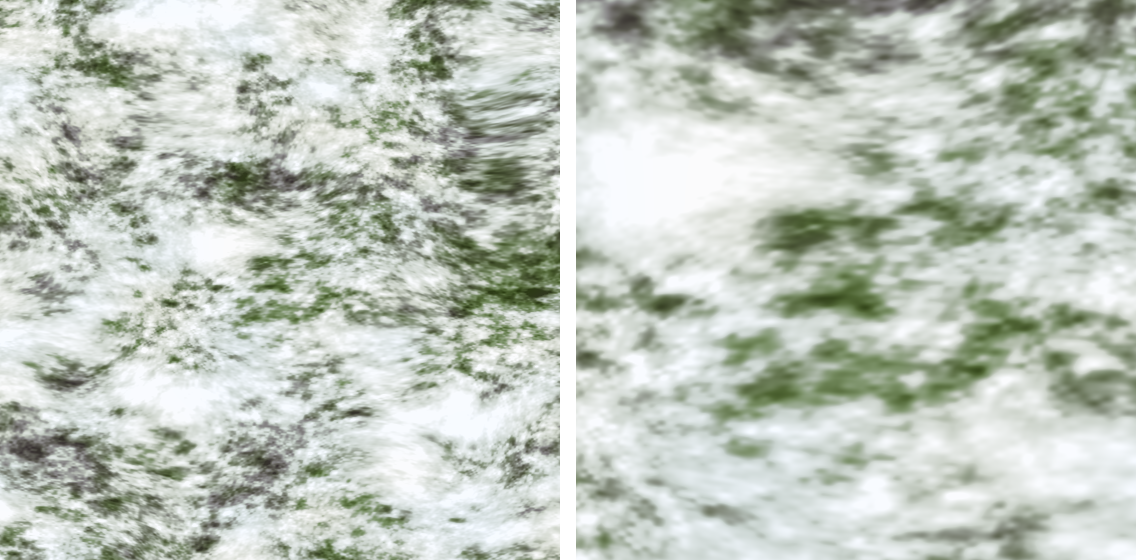
Left, the full canvas; right, a detail of the centre.
Write a Shadertoy shader that draws this texture.

```glsl
// Thin, wind-streaked snow over grass: broad bare patches and fine flattened
// tufts are summed into one "bareness" field of about unit variance, which is
// then graded from snow white through grey-green to dark blades.

float hash(vec2 p) {
    vec3 q = fract(vec3(p.xyx) * 0.1031);
    q += dot(q, q.yzx + 33.33);
    return fract((q.x + q.y) * q.z);
}

// Value noise, centred on zero and scaled to roughly unit deviation
float noise(vec2 p) {
    vec2 cell = floor(p), f = fract(p);
    f = f * f * (3.0 - 2.0 * f);
    float low = mix(hash(cell), hash(cell + vec2(1, 0)), f.x);
    float high = mix(hash(cell + vec2(0, 1)), hash(cell + vec2(1, 1)), f.x);
    return (mix(low, high, f.y) - 0.5) * 4.66;
}

// Octaves of noise, sheared a little differently each time to hide the grid
float layered(vec2 p, int octaves, float gain) {
    float sum = 0.0, power = 0.0, amp = 1.0;
    for (int i = 0; i < octaves; i++) {
        float tilt = (i % 2 == 0) ? 0.22 : -0.18;
        vec2 q = p + vec2(-tilt * p.y, tilt * p.x);
        sum += amp * noise(q + 17.3 * float(i + 1));
        power += amp * amp;
        amp *= gain;
        p *= 1.93;
    }
    return sum / sqrt(power);
}

// Snow to dark grass, by bareness
vec3 groundColor(float bare) {
    vec3 freshSnow = vec3(0.975, 0.985, 1.0);
    vec3 thinSnow = vec3(0.80, 0.83, 0.80);
    vec3 paleGrass = vec3(0.56, 0.60, 0.53);
    vec3 deepGrass = vec3(0.34, 0.38, 0.27);
    vec3 shadow = vec3(0.19, 0.21, 0.13);
    vec3 col = mix(freshSnow, thinSnow, clamp((bare + 1.5) / 1.5, 0.0, 1.0));
    col = mix(col, paleGrass, clamp(bare / 0.94, 0.0, 1.0));
    col = mix(col, deepGrass, clamp((bare - 0.94) / 1.1, 0.0, 1.0));
    return mix(col, shadow, clamp((bare - 2.04) / 1.2, 0.0, 1.0));
}

void mainImage(out vec4 fragColor, in vec2 fragCoord) {
    vec2 uv = fragCoord / iResolution.y;

    // Drifting warp bends the patches out of straight rows
    vec2 warp = vec2(noise(uv * 5.0 + 41.0), noise(uv * 6.0 + 73.0));
    vec2 p = uv + warp * vec2(0.022, 0.010);

    // Broad patches, ragged clumps, and fine tufts, all wider than tall
    float patches = layered(p * vec2(4.2, 7.6) + 5.0, 3, 0.75);
    float clumps = layered(p * vec2(17.0, 31.0) + 29.0, 2, 0.9);
    float tufts = layered(p * vec2(46.0, 78.0) + 61.0, 3, 0.72);
    float streaks = noise(p * vec2(22.0, 125.0) + 97.0);

    // Deep snow buries the fine detail; bare ground shows it
    float exposure = mix(0.5, 1.15, smoothstep(-1.3, 0.5, patches + 0.3 * clumps));
    float detail = 0.44 * clumps + 0.56 * tufts + 0.17 * streaks;
    float bare = 0.70 * patches + exposure * detail;
    vec3 col = groundColor(bare);

    // Grass drifts between fresh green and dry grey-brown
    float dryness = 0.7 * layered(p * vec2(6.0, 9.0) + 131.0, 2, 0.7)
                  + 0.4 * noise(p * vec2(34.0, 55.0) + 151.0);
    float grass = smoothstep(0.0, 1.4, bare);
    col += grass * clamp(dryness, -1.4, 1.4) * vec3(0.018, -0.016, 0.045);

    // Cool and warm casts in the snow
    col += (1.0 - grass) * noise(uv * vec2(7.0, 13.0) + 181.0) * vec3(-0.006, 0.0, 0.008);

    fragColor = vec4(clamp(col, 0.0, 1.0), 1.0);
}
```
